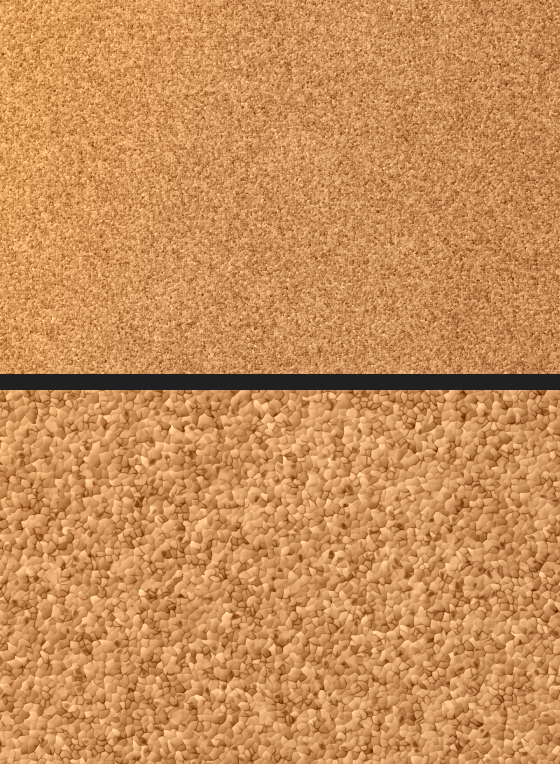
Top, the full canvas; bottom, a detail of the centre.
This texture is drawn by a Shadertoy shader. Its source:

```glsl
// Pressed cork board: fine crumbly granules with short dark crevices and
// tiny pits, scattered pale flakes, and a warm light falling off from the left.
// Granules are a warped, stretched Voronoi pattern, averaged over each pixel.

#define GRAINS 160.0        // granules per canvas height
#define FLAKES 95.0         // cells for larger pale flakes per canvas height
#define GRAIN_CONTRAST 0.30 // spread of granule tones
#define CREVICE_DEPTH 0.27  // darkness of gaps between granules
#define PIT_SHARE 0.05      // share of granules with a small dark pit
#define FLAKE_SHARE 0.06    // share of flake cells that hold a flake
#define RELIEF 0.20         // shading of granule sides
#define WARP 0.45           // raggedness of granule outlines
#define SAMPLES 3           // antialiasing samples per axis
#define CORK_COLOR vec3(0.824, 0.591, 0.384)
#define WARM_COLOR vec3(0.894, 0.643, 0.380)
#define TONE_TINT vec3(0.95, 1.0, 0.94)

// Three random values in 0..1 for an integer cell and a layer seed
vec3 hash3(vec2 cell, int seed) {
    uvec3 v = uvec3(ivec3(ivec2(cell), seed));
    v = v * 1664525u + 1013904223u;
    v.x += v.y * v.z; v.y += v.z * v.x; v.z += v.x * v.y;
    v ^= v >> 16u;
    v.x += v.y * v.z; v.y += v.z * v.x; v.z += v.x * v.y;
    return vec3(v >> 8u) / 16777216.0;
}

// Smooth value noise, three independent channels
vec3 noise3(vec2 p, int seed) {
    vec2 i = floor(p), f = fract(p);
    f = f * f * (3.0 - 2.0 * f);
    vec3 low = mix(hash3(i, seed), hash3(i + vec2(1, 0), seed), f.x);
    vec3 high = mix(hash3(i + vec2(0, 1), seed), hash3(i + vec2(1, 1), seed), f.x);
    return mix(low, high, f.y);
}

// Nearest granule: offset from its centre, distance, gap to the next; outputs its cell
vec4 nearestGrain(vec2 p, int seed, out vec2 grainCell) {
    vec2 base = floor(p), offset = vec2(0.0);
    float first = 9.0, second = 9.0;
    grainCell = base;
    for (int y = -1; y <= 1; y++)
    for (int x = -1; x <= 1; x++) {
        vec2 cell = base + vec2(x, y);
        vec3 rnd = hash3(cell, seed);
        vec2 d = p - cell - 0.06 - 0.88 * rnd.xy;
        vec2 axis = vec2(cos(rnd.z * 6.2832), sin(rnd.z * 6.2832));
        float dist = length(vec2(dot(d, axis) * 0.78, dot(d, vec2(-axis.y, axis.x)) * 1.2));
        if (dist < first) {
            second = first;
            first = dist;
            offset = d;
            grainCell = cell;
        } else {
            second = min(second, dist);
        }
    }
    return vec4(offset, first, second - first);
}

// Brightness of the cork surface relative to its base colour
float corkTone(vec2 p) {
    vec2 cell;
    vec3 ragged = noise3(p * GRAINS * 1.4, 3) - 0.5;
    vec4 grain = nearestGrain(p * GRAINS + WARP * ragged.xy, 1, cell);
    vec3 rnd = hash3(cell, 2);

    // Granule body, lit from the upper left
    float tone = GRAIN_CONTRAST * (0.65 * rnd.x + 0.35 * rnd.y - 0.5);
    tone += RELIEF * dot(grain.xy, vec2(-0.7, 0.7)) + 0.08 * ragged.z;

    // Short crevices of uneven depth and small pits
    float crevice = 1.0 - smoothstep(0.0, 0.3, grain.w);
    tone -= CREVICE_DEPTH * crevice * smoothstep(0.35, 0.85, noise3(p * GRAINS, 8).x);
    float pit = step(rnd.z, PIT_SHARE) * (1.0 - smoothstep(0.15, 0.5, grain.z));
    tone -= 0.24 * pit;

    // Larger pale flakes
    vec4 flake = nearestGrain(p * FLAKES + 0.3 * ragged.xy, 4, cell);
    vec3 flakeRnd = hash3(cell, 5);
    float flakeMask = step(flakeRnd.x, FLAKE_SHARE) * smoothstep(0.02, 0.15, flake.w)
                    * (1.0 - smoothstep(0.3, 0.5, flake.z));
    return mix(tone, 0.06 + 0.07 * flakeRnd.y, 0.8 * flakeMask);
}

void mainImage(out vec4 fragColor, in vec2 fragCoord) {
    // Average the granules over the pixel
    float tone = 0.0;
    for (int y = 0; y < SAMPLES; y++)
    for (int x = 0; x < SAMPLES; x++) {
        vec2 shift = (vec2(x, y) + 0.5) / float(SAMPLES) - 0.5;
        tone += corkTone((fragCoord + shift) / iResolution.y);
    }
    tone /= float(SAMPLES * SAMPLES);

    // Faint clustering of lighter and darker areas
    vec2 p = fragCoord / iResolution.y;
    tone += 0.02 * (noise3(p * 45.0, 6).x - 0.5);
    tone += 0.03 * (noise3(p * 14.0, 7).x - 0.5) + 0.025 * (noise3(p * 5.0, 9).x - 0.5);

    // Warm light from the left, slight falloff toward the right
    vec2 uv = fragCoord / iResolution.xy;
    float warmth = 1.0 - smoothstep(-0.15, 0.65, uv.x - 0.25 * (uv.y - 0.5));
    tone -= 0.03 * smoothstep(0.55, 1.1, uv.x);
    vec3 color = mix(CORK_COLOR, WARM_COLOR, warmth) + tone * TONE_TINT;
    fragColor = vec4(clamp(color, 0.0, 1.0), 1.0);
}
```
